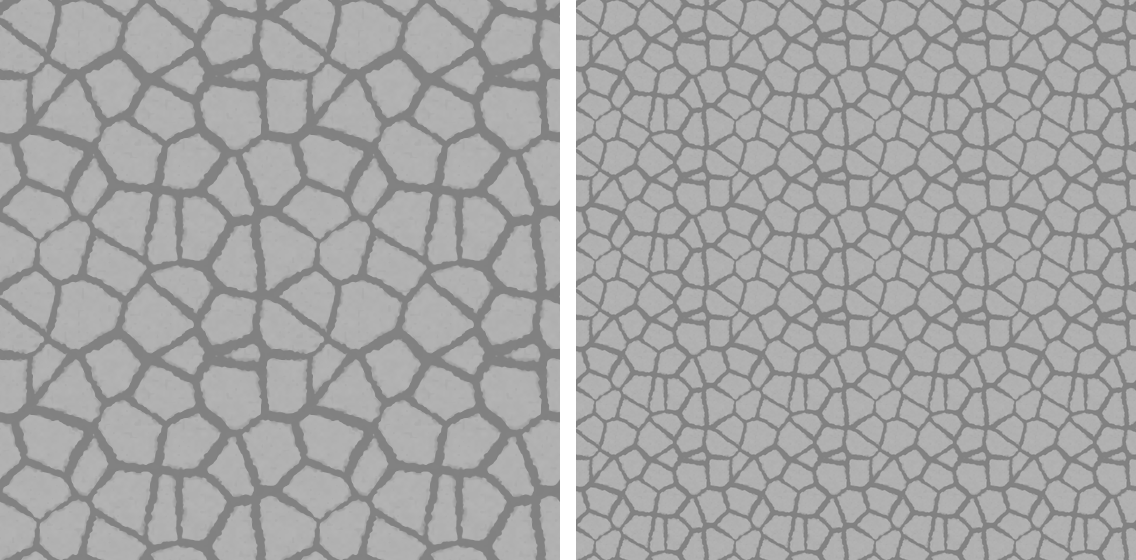
Left: one tile. Right: repeated 2 by 2.
This texture map is drawn by a WebGL 1 fragment shader. Its source:

```glsl
precision highp float;

uniform vec2 u_resolution;

const float REPEATS = 2.0;             // tiles across and down
const float STONES = 28.0;             // stone sites per tile
const float JITTER = 0.8;              // site scatter inside its lattice cell
const float SIZE_SPREAD = 0.011;       // size difference between stones
const float JOINT_HALF = 0.0137;       // half joint width, in tiles
const float JOINT_VARIATION = 0.013;
const float CORNER_SHARPNESS = 260.0;
const float BEND = 0.012;              // slow waviness of the outlines
const float CHIPPING = 0.0075;         // fine raggedness of the outlines
const float EDGE_SOFTNESS = 0.0062;
const vec3 STONE_COLOR = vec3(0.695);
const vec3 WORN_COLOR = vec3(0.61);
const vec3 JOINT_COLOR = vec3(0.508);

// Diagonal lattice; its determinant is STONES, so it wraps with the tile
const mat2 TO_LATTICE = mat2(4.0, -4.0, 4.0, 3.0);
const mat2 TO_WRAP_ID = mat2(3.0, 4.0, -4.0, 4.0);  // STONES * inverse

float hash(vec2 p) {
  return fract(sin(dot(p, vec2(127.1, 311.7))) * 43758.5453);
}

// Value noise that wraps after "period" lattice cells, centred on zero
float noise(vec2 tilePos, float period, float seed) {
  vec2 p = tilePos * period;
  vec2 i = floor(p);
  vec2 f = fract(p);
  f = f * f * (3.0 - 2.0 * f);
  vec2 a = mod(i, period) + seed;
  vec2 b = mod(i + 1.0, period) + seed;
  float low = mix(hash(a), hash(vec2(b.x, a.y)), f.x);
  float high = mix(hash(vec2(a.x, b.y)), hash(b), f.x);
  return mix(low, high, f.y) - 0.5;
}

// Site position in xy, size weight in z
vec3 stoneSite(vec2 cell) {
  vec2 id = floor(mod(TO_WRAP_ID * cell + 0.5, STONES));
  vec2 offset = vec2(hash(id + 3.7), hash(id + 19.3)) - 0.5;
  return vec3(TO_WRAP_ID * (cell + 0.5 + JITTER * offset) / STONES,
              SIZE_SPREAD * hash(id + 41.9));
}

// Rounded distance to the border of the weighted Voronoi cell
float borderDistance(vec2 p) {
  vec2 home = floor(TO_LATTICE * p);
  vec3 nearest = vec3(0.0);
  float nearestPower = 1e3;
  for (int y = -2; y <= 2; y++) {
    for (int x = -2; x <= 2; x++) {
      vec3 site = stoneSite(home + vec2(float(x), float(y)));
      vec2 d = site.xy - p;
      float power = dot(d, d) - site.z;
      if (power < nearestPower) {
        nearestPower = power;
        nearest = site;
      }
    }
  }
  float total = 0.0;
  for (int y = -2; y <= 2; y++) {
    for (int x = -2; x <= 2; x++) {
      vec3 site = stoneSite(home + vec2(float(x), float(y)));
      float spacing = distance(site.xy, nearest.xy);
      if (spacing > 1e-4) {
        vec2 d = site.xy - p;
        float border = (dot(d, d) - site.z - nearestPower) / (2.0 * spacing);
        total += exp(-CORNER_SHARPNESS * border);
      }
    }
  }
  return -log(max(total, 1e-30)) / CORNER_SHARPNESS;
}

void main() {
  vec2 p = gl_FragCoord.xy / u_resolution * REPEATS;

  // Outline: bent, chipped and set back by the joint
  vec2 bend = BEND * vec2(noise(p, 14.0, 5.0), noise(p, 14.0, 61.0));
  float chips = noise(p, 48.0, 11.0) + 0.9 * noise(p, 96.0, 29.0);
  float inset = borderDistance(p + bend) - JOINT_HALF
              + JOINT_VARIATION * noise(p, 8.0, 83.0) + CHIPPING * chips;
  float pixel = REPEATS / min(u_resolution.x, u_resolution.y);
  float soft = 0.5 * max(EDGE_SOFTNESS, 1.3 * pixel);
  float stone = smoothstep(-soft, soft, inset);

  // Surface: faint mottling, sparse pits and patchy worn rims
  float mottle = noise(p, 40.0, 7.0) + noise(p, 80.0, 37.0);
  float pits = smoothstep(0.28, 0.46, noise(p, 64.0, 53.0));
  float rim = (1.0 - smoothstep(0.002, 0.014, inset))
            * smoothstep(-0.2, 0.3, noise(p, 56.0, 71.0));
  vec3 surface = STONE_COLOR + 0.014 * mottle;
  surface = mix(surface, WORN_COLOR, max(0.25 * pits, 0.8 * rim));

  vec3 joint = JOINT_COLOR + 0.006 * noise(p, 60.0, 97.0);
  gl_FragColor = vec4(mix(joint, surface, stone), 1.0);
}
```
